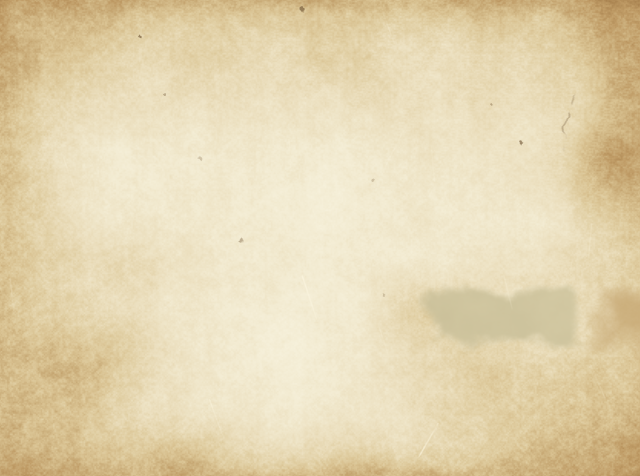
This texture is drawn by a WebGL 1 fragment shader. Its source:

```glsl
precision highp float;
// Aged parchment: a pale centre darkening to brown, worn edges.
// A scalar "age" field (edge falloff, soft stains, noise) is mapped through
// a colour ramp, then overlaid with a grey smudge, scratches and specks.

uniform vec2 u_resolution;

const vec3 CREAM = vec3(0.97, 0.95, 0.87);
const vec3 IVORY = vec3(0.95, 0.92, 0.82);
const vec3 SAND = vec3(0.92, 0.87, 0.74);
const vec3 STRAW = vec3(0.88, 0.81, 0.64);
const vec3 TAN = vec3(0.85, 0.76, 0.57);
const vec3 OCHRE = vec3(0.80, 0.69, 0.49);
const vec3 UMBER = vec3(0.75, 0.61, 0.40);
const vec3 BROWN = vec3(0.58, 0.42, 0.23);
const vec3 SMUDGE = vec3(0.805, 0.765, 0.615);
const vec3 SPECK = vec3(0.48, 0.38, 0.25);
const vec3 SCRATCH = vec3(1.0, 0.98, 0.90);
const float BASE_AGE = 0.10;
const float MOTTLE = 0.36;
const float BLOTCH = 0.20;
const float FIBRE = 0.10;
const float GRAIN = 0.17;

float hash(vec2 p) {
  return fract(sin(dot(p, vec2(127.1, 311.7))) * 43758.5453);
}

float noise(vec2 p) {
  vec2 i = floor(p), f = fract(p);
  f = f * f * (3.0 - 2.0 * f);
  return mix(mix(hash(i), hash(i + vec2(1.0, 0.0)), f.x),
             mix(hash(i + vec2(0.0, 1.0)), hash(i + 1.0), f.x), f.y);
}

// Fractal noise centred on zero
float fbm(vec2 p) {
  float sum = -0.48, amp = 0.5;
  for (int i = 0; i < 5; i++) {
    sum += amp * noise(p);
    p = p * 2.03 + 17.3;
    amp *= 0.5;
  }
  return sum;
}

float stain(vec2 uv, float x, float y, float rx, float ry) {
  vec2 d = (uv - vec2(x, y)) / vec2(rx, ry);
  return exp(-dot(d, d));
}

float boxDist(vec2 p, vec2 centre, vec2 halfSize) {
  vec2 d = abs(p - centre) - halfSize;
  return length(max(d, 0.0)) + min(max(d.x, d.y), 0.0);
}

float segment(vec2 p, vec2 a, vec2 ab) {
  float h = clamp(dot(p - a, ab) / dot(ab, ab), 0.0, 1.0);
  return 1.0 - smoothstep(0.0, 0.003, length(p - a - ab * h));
}

float speck(vec2 p, float x, float y, float radius) {
  vec2 d = p - vec2(x * u_resolution.x / u_resolution.y, y);
  d += (vec2(noise(p * 260.0), noise(p * 260.0 + 9.0)) - 0.5) * radius;
  return 1.0 - smoothstep(radius * 0.4, radius * 1.2, length(d));
}

vec3 paper(float age) {
  vec3 c = mix(CREAM, IVORY, clamp((age + 0.10) / 0.20, 0.0, 1.0));
  c = mix(c, SAND, clamp((age - 0.10) / 0.20, 0.0, 1.0));
  c = mix(c, STRAW, clamp((age - 0.30) / 0.20, 0.0, 1.0));
  c = mix(c, TAN, clamp((age - 0.50) / 0.15, 0.0, 1.0));
  c = mix(c, OCHRE, clamp((age - 0.65) / 0.17, 0.0, 1.0));
  c = mix(c, UMBER, clamp((age - 0.82) / 0.18, 0.0, 1.0));
  return mix(c, BROWN, clamp((age - 1.0) / 0.5, 0.0, 1.0));
}

float ageField(vec2 uv, vec2 p) {
  vec2 w = uv + 0.05 * vec2(fbm(p * 5.0), fbm(p * 5.0 + 31.0));
  vec2 lo = max(w, 0.0), hi = max(1.0 - w, 0.0);
  // Worn edges
  float age = BASE_AGE + 0.62 * exp(-lo.x / 0.12) + 0.52 * exp(-hi.x / 0.12);
  age += 0.62 * exp(-hi.y / 0.07) + 0.68 * exp(-lo.y / 0.06);
  // Dark stains
  age += 0.30 * stain(w, 0.13, 0.22, 0.13, 0.12) + 0.25 * stain(w, 0.27, 0.04, 0.09, 0.07);
  age += 0.17 * stain(w, 0.52, 0.84, 0.38, 0.12) + 0.38 * stain(w, 0.96, 0.64, 0.06, 0.08);
  age += 0.20 * stain(w, 0.99, 0.83, 0.07, 0.14) + 0.25 * stain(w, 0.76, 0.21, 0.19, 0.10);
  age += 0.20 * stain(w, 0.87, 0.08, 0.15, 0.10) + 0.25 * stain(w, 0.68, 0.35, 0.09, 0.07);
  age += 0.14 * stain(w, 0.22, 0.46, 0.08, 0.06);
  // Pale washed areas
  age -= 0.14 * stain(w, 0.17, 0.62, 0.10, 0.12) + 0.12 * stain(w, 0.84, 0.54, 0.10, 0.08);
  age -= 0.13 * stain(w, 0.49, 0.22, 0.15, 0.22);
  age = min(age, 0.80 + 0.55 * (age - 0.80));
  // Mottling, fibres and grain, all stronger where the sheet is worn
  float wear = 0.6 + 0.6 * smoothstep(0.1, 0.8, age);
  age += MOTTLE * wear * fbm(p * 7.0 + 4.0) + BLOTCH * wear * fbm(p * 32.0 + 8.0);
  age += FIBRE * fbm(p * vec2(38.0, 5.0)) + 0.25 * FIBRE * fbm(p * vec2(9.0, 120.0));
  float grain = noise(p * 310.0) + noise(p * 170.0 + 5.0) - 1.0;
  return age + GRAIN * wear * (grain * 0.75 + fbm(p * 75.0));
}

void main() {
  vec2 uv = gl_FragCoord.xy / u_resolution;
  vec2 p = gl_FragCoord.xy / u_resolution.y;
  vec3 col = paper(ageField(uv, p));

  // Smooth smudge and the tan patch on the right edge
  float rough = 0.055 * fbm(p * 16.0);
  float grey = boxDist(uv, vec2(0.779, 0.331), vec2(0.105, 0.050)) + rough;
  col = mix(col, SMUDGE + 0.05 * fbm(p * 12.0), 0.95 - 0.95 * smoothstep(-0.012, 0.018, grey));
  float side = boxDist(uv, vec2(0.985, 0.335), vec2(0.035, 0.042)) + rough;
  col = mix(col, mix(OCHRE, UMBER, 0.25), 0.85 - 0.85 * smoothstep(-0.025, 0.035, side));

  // Pale scratches
  float scratch = segment(p, vec2(0.635, 0.42), vec2(0.03, -0.09));
  scratch += segment(p, vec2(0.44, 0.16), vec2(0.03, -0.08)) + segment(p, vec2(0.88, 0.04), vec2(0.04, 0.07));
  for (int i = 0; i < 12; i++) {
    float k = float(i);
    vec2 start = vec2(hash(vec2(k, 1.7)) * 1.35, hash(vec2(k, 5.3)));
    scratch += 0.4 * segment(p, start, vec2(hash(vec2(k, 8.1)) - 0.5, 1.0) * 0.07);
  }
  col = mix(col, SCRATCH, min(scratch, 1.0) * 0.6 * noise(p * 60.0));

  // Dark specks and a broken crack near the right edge
  float dust = speck(p, 0.472, 0.981, 0.006) + speck(p, 0.219, 0.923, 0.004) + speck(p, 0.814, 0.700, 0.005);
  dust += 0.6 * (speck(p, 0.377, 0.495, 0.005) + speck(p, 0.257, 0.801, 0.003) + speck(p, 0.768, 0.780, 0.003));
  dust += 0.4 * (speck(p, 0.583, 0.622, 0.004) + speck(p, 0.313, 0.667, 0.006) + speck(p, 0.600, 0.380, 0.004));
  float crackX = 0.875 + 0.17 * (uv.y - 0.67) + 0.03 * fbm(vec2(uv.y * 30.0, 3.0));
  float crack = (1.0 - smoothstep(0.0, 0.003, abs(uv.x - crackX))) * smoothstep(0.35, 0.7, noise(p * 70.0));
  crack *= smoothstep(0.66, 0.69, uv.y) * (1.0 - smoothstep(0.78, 0.83, uv.y));
  col = mix(col, SPECK, min(dust * 0.7 + crack * 0.35, 0.85));
  gl_FragColor = vec4(clamp(col, 0.0, 1.0), 1.0);
}
```
